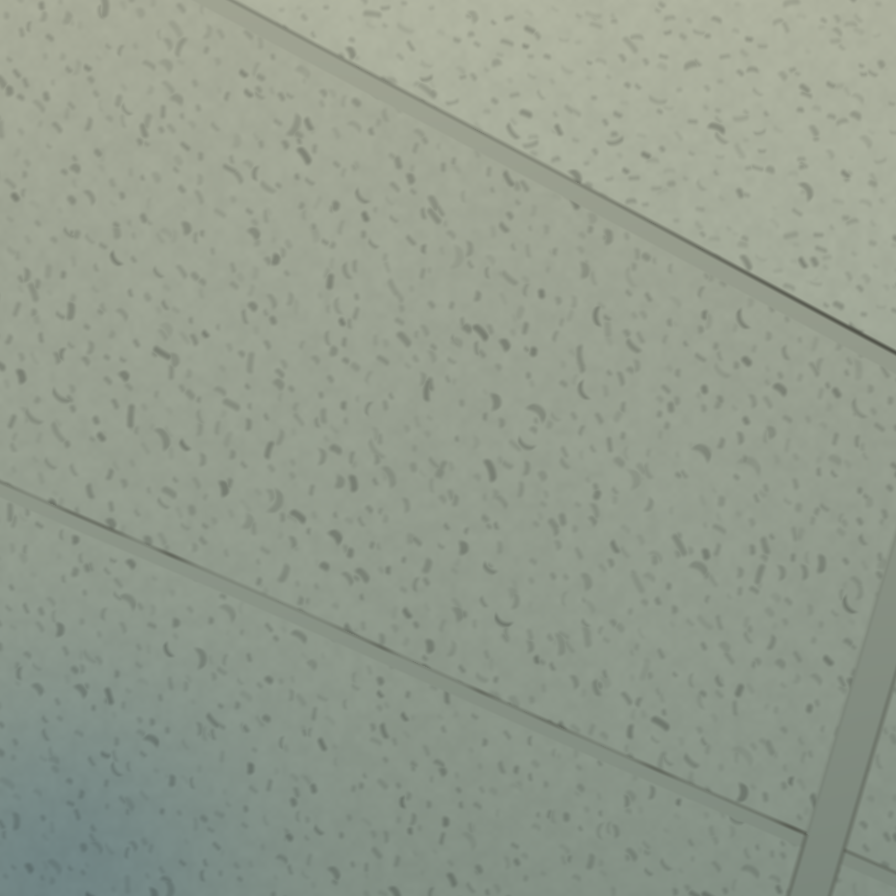
A three.js fragment shader for this texture:

```glsl
// Fissured ceiling panels seen at a slant, split by two converging rails and a
// cross rail. Signed line distances cut the panels; hashed cells scatter short
// curved pits over them, under a soft light that cools toward the lower left.

varying vec2 vUv;

// Light and materials
const vec3 LIGHT_LOW = vec3(0.520, 0.570, 0.525);
const vec3 LIGHT_HIGH = vec3(0.655, 0.670, 0.598);
const vec3 COOL_SHADE = vec3(0.420, 0.510, 0.525);
const vec3 GAP_COLOR = vec3(0.270, 0.275, 0.240);
const float TOP_PANEL_GAIN = 1.045;
const float RAIL_GAIN = 0.955;
const float CROSS_GAIN = 0.935;

// Rails: two points on the guiding line, and a width
const vec2 UPPER_A = vec2(0.260, 1.000);
const vec2 UPPER_B = vec2(1.000, 0.607);
const vec2 LOWER_A = vec2(0.000, 0.464);
const vec2 LOWER_B = vec2(1.000, 0.025);
const vec2 CROSS_A = vec2(0.903, 0.000);
const vec2 CROSS_B = vec2(1.000, 0.3255);
const float UPPER_WIDTH = 0.021;
const float LOWER_WIDTH = 0.016;
const float CROSS_HALF = 0.0225;
const float EDGE = 0.0018;

// Pits
const float LARGE_CELLS = 21.0;
const float SMALL_CELLS = 38.0;
const float PIT_BLUR = 0.0042;
const float PIT_DEPTH = 0.21;

vec2 hash2(vec2 p) {
  vec3 q = fract(p.xyx * vec3(0.1031, 0.1030, 0.0973));
  q += dot(q, q.yzx + 33.33);
  return fract((q.xx + q.yz) * q.zy);
}

float noise(vec2 p) {
  vec2 i = floor(p);
  vec2 f = fract(p);
  f = f * f * (3.0 - 2.0 * f);
  float low = mix(hash2(i).x, hash2(i + vec2(1.0, 0.0)).x, f.x);
  float high = mix(hash2(i + vec2(0.0, 1.0)).x, hash2(i + 1.0).x, f.x);
  return mix(low, high, f.y);
}

// Signed distance to a line, positive on the left of a -> b
float side(vec2 p, vec2 a, vec2 b) {
  vec2 d = normalize(b - a);
  return dot(p - a, vec2(-d.y, d.x));
}

// One layer of bent capsules, one candidate per cell
float pits(vec2 p, float cells, float seed, float tilt, float size) {
  vec2 home = floor(p * cells);
  float cover = 0.0;
  for (int y = -1; y <= 1; y++) {
    for (int x = -1; x <= 1; x++) {
      vec2 cell = home + vec2(float(x), float(y));
      vec2 key = cell + seed * 37.0 + 11.0;
      vec2 place = hash2(key);
      vec2 shape = hash2(key + 71.0);
      vec2 kind = hash2(key + 153.0);
      float angle = tilt + (shape.x - 0.5) * 1.5;
      vec2 axis = vec2(cos(angle), sin(angle));
      vec2 d = p - (cell + place) / cells;
      vec2 q = vec2(dot(d, axis), dot(d, vec2(-axis.y, axis.x)));
      q.y += (kind.x - 0.5) * 90.0 * q.x * q.x;
      float halfLength = size * mix(0.15, 1.0, shape.y * shape.y);
      q.x -= clamp(q.x, -halfLength, halfLength);
      float radius = size * mix(0.15, 0.36, kind.x);
      float body = 1.0 - smoothstep(radius - PIT_BLUR * 0.5, radius + PIT_BLUR, length(q));
      cover = max(cover, body * mix(0.25, 1.0, kind.y));
    }
  }
  return cover;
}

void main() {
  vec2 p = vUv;
  float upper = side(p, UPPER_A, UPPER_B) + 0.003 * (noise(p * 3.0) - 0.5);
  float lower = side(p, LOWER_A, LOWER_B) + 0.003 * (noise(p * 3.0 + 9.0) - 0.5);
  float cross = side(p, CROSS_A, CROSS_B);

  // Panel identity sets the seed and the lie of its pits
  float top = step(0.0, upper);
  float bottom = step(lower, 0.0);
  float seed = 1.0 + top + 2.0 * bottom + 4.0 * step(cross, 0.0);
  float tilt = mix(-1.25, -0.42, top) + 0.15 * bottom;
  float size = mix(0.0098, 0.0080, max(top, bottom));

  // Light across the ceiling
  vec3 light = mix(LIGHT_LOW, LIGHT_HIGH, p.y);
  vec2 corner = p - vec2(0.06, 0.0);
  light = mix(light, COOL_SHADE, 0.75 * exp(-dot(corner, corner) * 20.0));
  light *= 1.0 + 0.02 * (noise(p * 4.0) - 0.5);

  // Panel face: mottling and pits
  float grain = noise(p * 85.0) * 0.6 + noise(p * 170.0) * 0.4 - 0.5;
  float cover = pits(p, LARGE_CELLS, seed, tilt, size);
  cover = max(cover, 0.65 * pits(p, SMALL_CELLS, seed + 5.0, tilt, size * 0.62));
  vec3 color = light * mix(1.0, TOP_PANEL_GAIN, smoothstep(-EDGE, EDGE, upper));
  color *= (1.0 + 0.045 * grain) * (1.0 - PIT_DEPTH * cover);

  // Long rails with a broken dark gap along their upper edge
  float upperRail = smoothstep(EDGE, -EDGE, abs(upper + UPPER_WIDTH * 0.5) - UPPER_WIDTH * 0.5);
  float lowerRail = smoothstep(EDGE, -EDGE, abs(lower + LOWER_WIDTH * 0.5) - LOWER_WIDTH * 0.5);
  color = mix(color, light * RAIL_GAIN, max(upperRail, lowerRail));
  float upperGap = smoothstep(0.0045, 0.0, abs(upper)) * mix(0.28, 0.85, smoothstep(0.6, 1.0, p.x));
  float lowerGap = smoothstep(0.0042, 0.0, abs(lower)) * (0.18 + 0.5 * pow(noise(p * 26.0), 3.0));
  lowerGap *= 1.0 + 0.8 * smoothstep(0.75, 0.95, p.x);
  color = mix(color, GAP_COLOR, max(upperGap, lowerGap));

  // Cross rail over the lower rail, shaded at both edges
  float crossRail = smoothstep(EDGE, -EDGE, abs(cross) - CROSS_HALF);
  color = mix(color, light * CROSS_GAIN, crossRail);
  float rim = smoothstep(0.005, 0.0, abs(abs(cross) - CROSS_HALF));
  color = mix(color, GAP_COLOR, rim * mix(0.10, 0.32, max(bottom, step(cross, 0.0))));

  gl_FragColor = vec4(color, 1.0);
}
```
